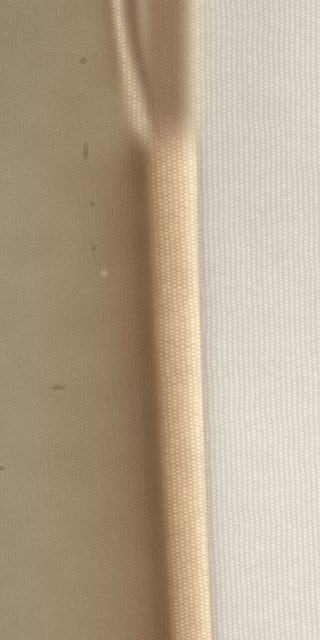
Give the GLSL for this texture, as a Shadertoy shader.

```glsl
// Woven linen with a raised, side-lit vertical fold that opens into a fork at the top.

const float TAU = 6.28318;

float hash(vec2 p) {
    return fract(sin(dot(p, vec2(127.1, 311.7))) * 43758.5453);
}

float noise(vec2 p) {
    vec2 i = floor(p), f = fract(p);
    f = f * f * (3.0 - 2.0 * f);
    return mix(mix(hash(i), hash(i + vec2(1, 0)), f.x),
               mix(hash(i + vec2(0, 1)), hash(i + vec2(1, 1)), f.x), f.y);
}

float fbm(vec2 p) {
    float sum = 0.0, amp = 0.5;
    for (int i = 0; i < 4; i++) {
        sum += amp * noise(p);
        p = p * 2.03 + 7.1;
        amp *= 0.5;
    }
    return sum;
}

float bump(float x, float center, float width) {
    float d = (x - center) / width;
    return exp(-d * d);
}

// Staggered stitches, roughly -1 (gap) to 1 (thread crown)
float weave(vec2 p, vec2 pitch, float ribbing) {
    p.x += 0.006 * (noise(p * vec2(9.0, 14.0)) - 0.5);
    vec2 q = p / pitch;
    q.y += 0.5 * mod(floor(q.x), 2.0) + 0.5 * noise(q * 0.35);
    float column = -cos(TAU * q.x);
    float row = cos(TAU * q.y);
    float uneven = hash(floor(q)) - 0.5;
    return mix(row * (0.6 + 0.4 * column), column, ribbing) + 0.5 * uneven;
}

float foldLeft(float y)  { return 0.530 - 0.060 * y + 0.006 * y * y; }
float foldRight(float y) { return 0.662 - 0.046 * y + 0.0093 * y * y; }

// Left arm of the fork, bending in towards the fold
float forkArm(float y) {
    float d = max(2.0 - y, 0.0);
    return 0.365 + 0.10 * d + 0.23 * d * d;
}

vec3 shadedCloth(vec2 p, float edge, float fork) {
    vec3 col = mix(vec3(0.615, 0.555, 0.452), vec3(0.595, 0.520, 0.400), smoothstep(0.0, 0.35, p.x));
    col *= 1.0 - 0.06 * smoothstep(1.4, 2.0, p.y) * (1.0 - smoothstep(0.0, 0.3, p.x));
    float gap = max(edge - p.x, 0.0);
    float reach = mix(0.13, 0.045, fork);
    col = mix(col, vec3(0.505, 0.385, 0.265), 0.85 * exp(-gap * gap / (reach * reach)));
    col *= 1.0 - 0.09 * bump(p.x, edge - 0.025, 0.03) * (1.0 - fork);
    col += 0.035 * (fbm(p * 9.0) - 0.47);
    return col + 0.016 * weave(p, vec2(0.0125, 0.0115), 0.35);
}

vec3 litCloth(vec2 p, float edge) {
    float gap = p.x - edge;
    float light = 0.45 + 0.3 * smoothstep(1.8, 0.5, p.y) + 0.12 * smoothstep(0.7, 1.0, p.x);
    light += 0.25 * (fbm(p * vec2(5.0, 3.0)) - 0.47);
    vec3 col = mix(vec3(0.765, 0.735, 0.690), vec3(0.905, 0.877, 0.835), light);
    col = mix(col, vec3(0.680, 0.620, 0.545), 0.75 * exp(-max(gap, 0.0) / 0.022));
    return col + 0.055 * weave(vec2(gap, p.y), vec2(0.0165, 0.0125), 0.55);
}

vec3 foldCloth(vec2 p, float left, float right) {
    float s = (p.x - left) / (right - left);
    vec3 col = mix(vec3(0.530, 0.405, 0.280), vec3(0.735, 0.605, 0.465), smoothstep(-0.1, 0.35, s));
    col = mix(col, vec3(0.850, 0.730, 0.585), smoothstep(0.2, 0.7, s));
    col = mix(col, vec3(0.945, 0.865, 0.735), smoothstep(0.6, 0.92, s));
    col += 0.07 * (fbm(p * vec2(14.0, 7.0)) - 0.47);
    float depth = 0.085 * smoothstep(-0.1, 0.3, s);
    return col + depth * weave(vec2(p.x - left, p.y), vec2(0.0165, 0.0122), 0.3);
}

// Hollow between the arms of the fork
vec3 hollowCloth(vec2 p, float arm) {
    vec3 col = vec3(0.565, 0.460, 0.360);
    col = mix(col, vec3(0.680, 0.595, 0.500), 0.7 * bump(p.x, 0.445, 0.025) * smoothstep(1.65, 1.95, p.y));
    col = mix(col, vec3(0.470, 0.365, 0.265), 0.6 * bump(p.x, arm + 0.045, 0.018));
    col = mix(col, vec3(0.730, 0.640, 0.530), smoothstep(0.54, 0.61, p.x));
    return col + 0.02 * weave(p, vec2(0.015, 0.0122), 0.3);
}

// Dark flecks: centre, then half width and half height
float flecks(vec2 p) {
    const vec4 spots[7] = vec4[7](
        vec4(0.268, 1.526, 0.010, 0.034), vec4(0.290, 1.362, 0.011, 0.009),
        vec4(0.293, 1.225, 0.009, 0.010), vec4(0.182, 0.789, 0.026, 0.010),
        vec4(0.408, 0.793, 0.012, 0.011), vec4(0.004, 0.536, 0.014, 0.008),
        vec4(0.260, 1.810, 0.014, 0.014));
    float sum = 0.0;
    for (int i = 0; i < 7; i++) {
        sum += 1.0 - smoothstep(0.3, 1.2, length((p - spots[i].xy) / spots[i].zw));
    }
    return sum;
}

void mainImage(out vec4 fragColor, in vec2 fragCoord) {
    vec2 p = fragCoord / iResolution.x;
    p.y *= 2.0 * iResolution.x / iResolution.y;
    float left = foldLeft(p.y), right = foldRight(p.y), arm = forkArm(p.y);
    float fork = smoothstep(1.46, 1.60, p.y);
    float edge = mix(left, arm, fork);

    // Shaded side with its flecks
    vec3 col = shadedCloth(p, edge, fork);
    col = mix(col, vec3(0.43, 0.36, 0.28), 0.5 * min(flecks(p), 1.0));
    col = mix(col, vec3(0.76, 0.67, 0.54), 0.7 * bump(length(p - vec2(0.326, 1.146)), 0.0, 0.010));

    // Fold, fading upwards into the hollow
    vec3 body = mix(foldCloth(p, left, right), hollowCloth(p, arm), smoothstep(1.48, 1.68, p.y));
    col = mix(col, body, smoothstep(-0.012, 0.018, p.x - edge));

    // Lit arms of the fork
    float stitch = weave(p, vec2(0.0165, 0.0122), 0.3);
    float spread = 0.020 + 0.018 * bump(p.y, 1.65, 0.12);
    float leftArm = bump(p.x, arm, spread) * smoothstep(1.48, 1.64, p.y);
    col = mix(col, vec3(0.820, 0.735, 0.610) + 0.09 * stitch, 0.85 * leftArm);

    // Lit side, then the bright rim where the right arm meets it
    col = mix(col, litCloth(p, right), smoothstep(-0.006, 0.008, p.x - right));
    float rightArm = bump(p.x, 0.618, 0.026) * smoothstep(1.48, 1.68, p.y);
    col = mix(col, vec3(0.870, 0.815, 0.725) + 0.07 * stitch, 0.8 * rightArm);

    // Fine fibre grain
    col += 0.018 * (noise(p * 230.0) - 0.5);
    fragColor = vec4(clamp(col, 0.0, 1.0), 1.0);
}
```
